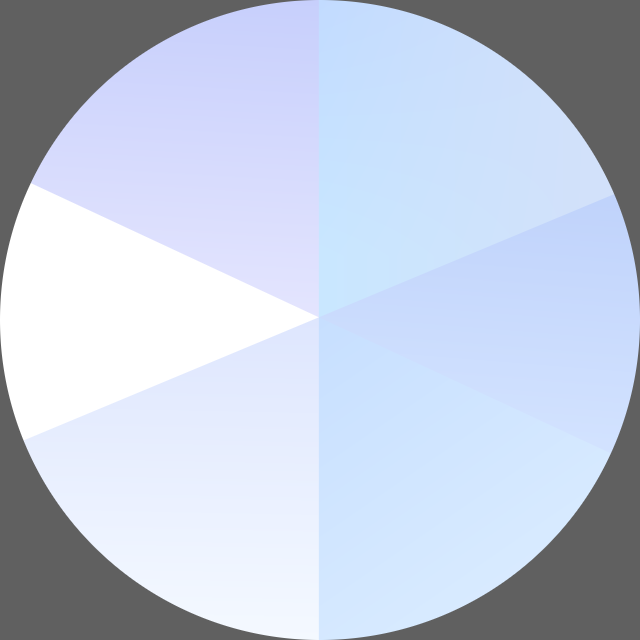
Give the GLSL for this background, as a Shadertoy shader.

```glsl
#define HUB vec2(0.4982, 0.5042)
#define RISING_SLOPE 0.417
#define FALLING_SLOPE -0.466
#define DISC_RADIUS 0.5
#define GREY vec3(0.376)
#define WHITE vec3(1.0)

// Coverage of the region where a signed distance is positive
float cover(float dist) {
    return clamp(dist * min(iResolution.x, iResolution.y) + 0.5, 0.0, 1.0);
}

// Coverage above a line of given slope through the hub
float above(vec2 p, float slope) {
    return cover((p.y - slope * p.x) / sqrt(1.0 + slope * slope));
}

// Linear gradient between two positions
vec3 ramp(vec3 start, vec3 end, float from, float to, float at) {
    return mix(start, end, clamp((at - from) / (to - from), 0.0, 1.0));
}

void mainImage(out vec4 fragColor, in vec2 fragCoord) {
    vec2 uv = (fragCoord - 0.5 * iResolution.xy) / min(iResolution.x, iResolution.y) + 0.5;
    vec2 p = uv - HUB;

    // Gradient of each wedge
    vec3 lilac = ramp(vec3(0.894, 0.898, 0.996), vec3(0.780, 0.812, 0.988),
                      0.5, 1.0, uv.y + 0.06 * p.x);
    vec3 pale = ramp(vec3(0.957, 0.976, 1.0), vec3(0.871, 0.902, 0.996),
                     0.0, 0.5, uv.y + 0.02 * p.x);
    vec3 sky = ramp(vec3(0.788, 0.906, 1.0), vec3(0.761, 0.859, 1.0), 0.6, 1.0, uv.y);
    sky = ramp(sky, vec3(0.824, 0.882, 0.980), 0.5, 0.93, uv.x);
    vec3 periwinkle = ramp(vec3(0.827, 0.890, 1.0), vec3(0.753, 0.827, 0.984),
                           0.29, 0.69, uv.y + 0.08 * (p.x - 0.4));
    vec3 aqua = ramp(vec3(0.780, 0.875, 1.0), vec3(0.855, 0.925, 1.0),
                     0.0, 0.55, 0.55 * p.x - 0.8 * p.y);

    // Three lines through the hub divide the disc
    float overRising = above(p, RISING_SLOPE);
    float overFalling = above(p, FALLING_SLOPE);
    vec3 left = mix(mix(pale, WHITE, overRising), lilac, overFalling);
    vec3 right = mix(mix(aqua, periwinkle, overFalling), sky, overRising);
    vec3 wheel = mix(left, right, cover(p.x));

    // Disc over the plain surround
    float disc = cover(DISC_RADIUS - length(uv - 0.5));
    fragColor = vec4(mix(GREY, wheel, disc), 1.0);
}
```
